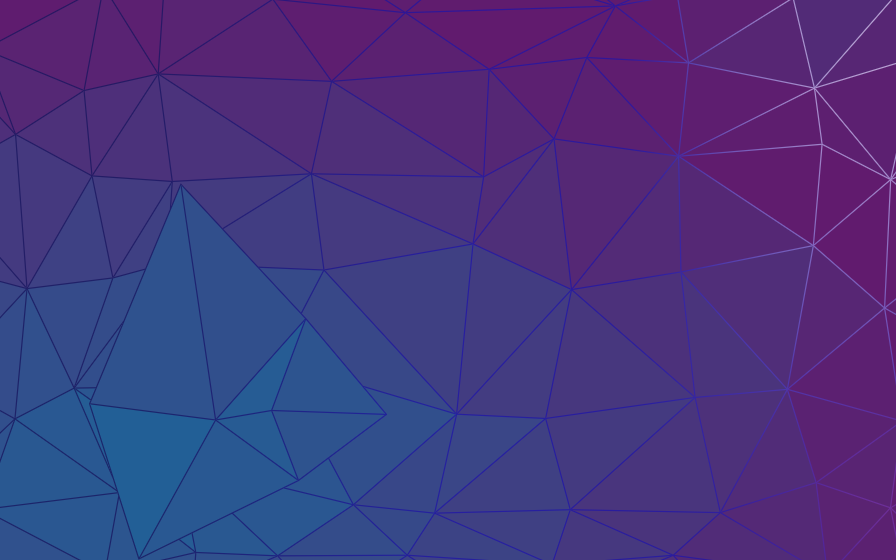
Give the GLSL for this background, as a WebGL 2 fragment shader.

```glsl
#version 300 es
precision highp float;
// Low-poly background: a jittered lattice, denser towards the borders, is split
// into flat triangles. Each takes its tone from a soft blue glow at the lower
// left; thin outlines shift from navy to pale lavender at the upper right.
uniform vec2 u_resolution;
out vec4 fragColor;

const vec2 CANVAS = vec2(1.6, 1.0);
const vec2 HALF_CELLS = vec2(4.0, 3.0);
const float BEND = 1.0;
const float JITTER = 0.36;
const float LINE_HALF_WIDTH = 0.0011;

struct Mesh { float tone; float edge; };

vec2 hash2(vec2 p) {
    vec3 q = fract(p.xyx * vec3(0.1031, 0.1030, 0.0973));
    q += dot(q, q.yzx + 33.33);
    return fract((q.xx + q.yz) * q.zy);
}

float cross2(vec2 a, vec2 b) { return a.x * b.y - a.y * b.x; }

float cornerSlope(vec2 cell, vec2 offset, vec2 f) {
    return dot(hash2(cell + offset + 40.0) * 2.0 - 1.0, f - offset);
}

float gradientNoise(vec2 p) {
    vec2 i = floor(p), f = fract(p);
    vec2 u = f * f * f * (f * (f * 6.0 - 15.0) + 10.0);
    float low = mix(cornerSlope(i, vec2(0, 0), f), cornerSlope(i, vec2(1, 0), f), u.x);
    float high = mix(cornerSlope(i, vec2(0, 1), f), cornerSlope(i, vec2(1, 1), f), u.x);
    return mix(low, high, u.y);
}

float glow(vec2 p, vec2 center, float radius) {
    vec2 d = (p - center) / radius;
    return exp(-dot(d, d));
}

// Tone runs from 0 (magenta) to 1 (blue).
float toneAt(vec2 p) {
    float tone = 1.0 - length((p - vec2(0.27, 0.167)) * vec2(0.706, 1.143));
    tone = max(tone, 0.02) + 0.2 * glow(p, vec2(1.46, 0.95), 0.15);
    tone += 0.08 * glow(p, vec2(1.33, 0.42), 0.2);
    return tone + 0.07 * gradientNoise(p * 5.0);
}

vec3 fillColor(float tone) {
    return mix(vec3(0.38, 0.105, 0.43), vec3(0.13, 0.38, 0.59), clamp(tone, 0.0, 1.0));
}

vec3 lineColor(vec2 p) {
    vec3 c = mix(vec3(0.09, 0.08, 0.37), vec3(0.12, 0.08, 0.66), smoothstep(0.2, 0.85, p.x));
    c = mix(c, vec3(0.36, 0.29, 0.78), smoothstep(1.1, 1.45, p.x) * smoothstep(0.0, 0.5, p.y));
    c = mix(c, vec3(0.45, 0.2, 0.65), glow(p, vec2(1.6, 0.1), 0.2));
    float pale = 1.0 - smoothstep(0.08, 0.72, length((p - CANVAS) * vec2(1.4, 0.9)));
    return mix(c, vec3(0.84, 0.79, 0.95), pale);
}

float segmentDistance(vec2 p, vec2 a, vec2 b) {
    vec2 e = b - a;
    float h = clamp(dot(p - a, e) / max(dot(e, e), 1e-6), 0.0, 1.0);
    return length(p - a - e * h);
}

// Paints one triangle over the mesh and keeps the nearest visible outline.
void addFacet(inout Mesh mesh, vec2 p, vec2 a, vec2 b, vec2 c, float tone) {
    float side = sign(cross2(b - a, c - a));
    float inside = side * cross2(b - a, p - a);
    inside = min(inside, side * cross2(c - b, p - b));
    inside = min(inside, side * cross2(a - c, p - c));
    float edge = min(segmentDistance(p, a, b), segmentDistance(p, b, c));
    edge = min(edge, segmentDistance(p, c, a));
    if (inside >= 0.0) mesh = Mesh(tone, edge);
    else mesh.edge = min(mesh.edge, edge);
}

void addLatticeFacet(inout Mesh mesh, vec2 p, vec2 a, vec2 b, vec2 c) {
    vec2 center = (a + b + c) / 3.0;
    float variation = 0.05 * (hash2(center * 91.0).x - 0.5);
    addFacet(mesh, p, a, b, c, toneAt(center) + variation);
}

vec2 latticeVertex(vec2 id) {
    vec2 s = (id + JITTER * (hash2(id + 17.0) * 2.0 - 1.0)) / HALF_CELLS;
    return (0.5 + 0.5 * sin(s * BEND) / sin(BEND)) * CANVAS;
}

bool separates(vec2 a, vec2 c, vec2 b, vec2 d) {
    return cross2(c - a, b - a) * cross2(c - a, d - a) < 0.0;
}

// Splits a lattice cell along its shorter valid diagonal.
void addCell(inout Mesh mesh, vec2 p, vec2 id) {
    vec2 a = latticeVertex(id), b = latticeVertex(id + vec2(1, 0));
    vec2 c = latticeVertex(id + 1.0), d = latticeVertex(id + vec2(0, 1));
    bool alongAC = distance(a, c) < distance(b, d) ? separates(a, c, b, d) : !separates(b, d, a, c);
    if (alongAC) { addLatticeFacet(mesh, p, a, b, c); addLatticeFacet(mesh, p, a, c, d); }
    else { addLatticeFacet(mesh, p, a, b, d); addLatticeFacet(mesh, p, b, c, d); }
}

// Large bright facets sharing one hub at the lower left.
void addBluePeak(inout Mesh mesh, vec2 p) {
    vec2 apex = vec2(0.323, 0.671), left = vec2(0.160, 0.279), hub = vec2(0.385, 0.250);
    vec2 right = vec2(0.546, 0.431), base = vec2(0.248, 0.002);
    vec2 notch = vec2(0.485, 0.267), foot = vec2(0.533, 0.142), tip = vec2(0.690, 0.260);
    addFacet(mesh, p, apex, left, hub, 0.79);
    addFacet(mesh, p, apex, hub, right, 0.75);
    addFacet(mesh, p, left, hub, base, 0.98);
    addFacet(mesh, p, hub, right, notch, 0.93);
    addFacet(mesh, p, right, notch, tip, 0.82);
    addFacet(mesh, p, hub, notch, foot, 0.91);
    addFacet(mesh, p, notch, tip, foot, 0.80);
    addFacet(mesh, p, hub, base, foot, 0.88);
}

void main() {
    vec2 p = gl_FragCoord.xy / u_resolution * CANVAS;
    vec2 cell = floor(asin((p / CANVAS * 2.0 - 1.0) * sin(BEND)) / BEND * HALF_CELLS);
    Mesh mesh = Mesh(toneAt(p), 1.0);
    for (int y = -1; y <= 1; y++)
        for (int x = -1; x <= 1; x++) addCell(mesh, p, cell + vec2(x, y));
    addBluePeak(mesh, p);
    float line = clamp((LINE_HALF_WIDTH - mesh.edge) * u_resolution.y + 0.5, 0.0, 1.0);
    fragColor = vec4(mix(fillColor(mesh.tone), lineColor(p), 0.75 * line), 1.0);
}
```
